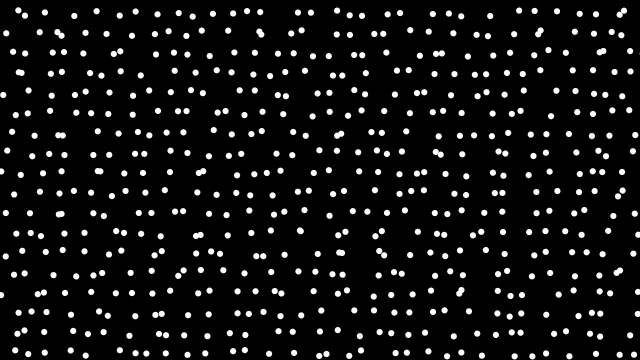
This pattern is drawn by a WebGL 1 fragment shader. Its source:

```glsl
precision highp float;

uniform vec2 u_resolution;

const float ROWS = 18.0;
const float DOT_RADIUS = 0.153;
const vec2 JITTER_MIN = vec2(0.0, 0.17);
const vec2 JITTER_MAX = vec2(1.0, 0.50);
const vec3 BACKGROUND = vec3(0.0);
const vec3 DOT_COLOR = vec3(1.0);

// Two pseudo-random values in 0..1 per cell
vec2 hash22(vec2 p) {
  vec3 q = fract(p.xyx * vec3(0.1031, 0.1030, 0.0973));
  q += dot(q, q.yzx + 33.33);
  return fract((q.xx + q.yz) * q.zy);
}

// Centre of the single dot that belongs to a cell
vec2 dotCenter(vec2 cell, vec2 low, vec2 high) {
  return cell + mix(low, high, hash22(cell + 17.0));
}

// Cellular distance; dots stay inside their row, so only side cells matter
float nearestDot(vec2 p, vec2 low, vec2 high) {
  vec2 cell = floor(p);
  float nearest = 10.0;
  for (int i = -1; i <= 1; i++) {
    vec2 neighbour = cell + vec2(float(i), 0.0);
    nearest = min(nearest, distance(p, dotCenter(neighbour, low, high)));
  }
  return nearest;
}

// Disc coverage with an edge of the given width
float discMask(float dist, float radius, float edge) {
  return clamp(0.5 + (radius - dist) / edge, 0.0, 1.0);
}

void main() {
  float pixel = ROWS / u_resolution.y;
  vec2 p = gl_FragCoord.xy * pixel;
  float dist = nearestDot(p, JITTER_MIN, JITTER_MAX);
  float mask = discMask(dist, DOT_RADIUS, pixel);
  gl_FragColor = vec4(mix(BACKGROUND, DOT_COLOR, mask), 1.0);
}
```
